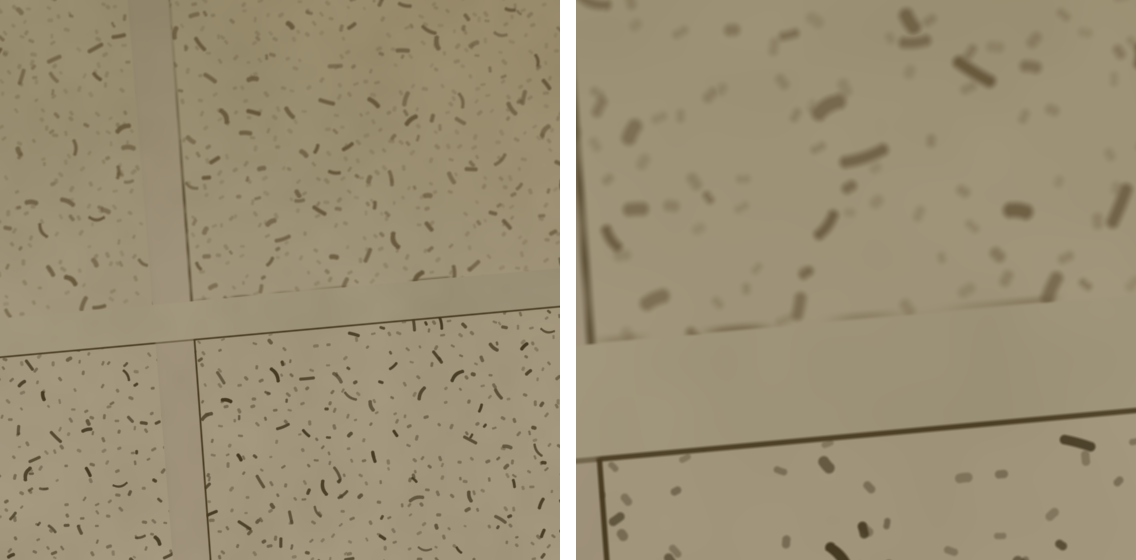
Left: the whole. Right: its middle third, enlarged.
Give the GLSL for this texture, as a Shadertoy shader.

```glsl
#define WORM_CELLS 15.0
#define DOT_CELLS 37.0
#define WORM_LENGTH 0.0105
#define WORM_RADIUS 0.0036
#define DOT_RADIUS 0.0030
#define FAR_BLUR 0.0030
#define NEAR_BLUR 0.0012
#define LINE_WIDTH 0.0016
#define MOTTLE 0.022

const vec3 PANEL_LOW = vec3(0.635, 0.590, 0.490);
const vec3 PANEL_HIGH = vec3(0.592, 0.548, 0.430);
const vec3 RAIL = vec3(0.620, 0.580, 0.475);
const vec3 PIT_FAR = vec3(0.385, 0.325, 0.215);
const vec3 PIT_NEAR = vec3(0.255, 0.210, 0.120);
const vec3 GROOVE = vec3(0.270, 0.220, 0.120);

vec3 hash3(vec2 p) {
    vec3 q = fract(vec3(p.xyx) * vec3(0.1031, 0.1030, 0.0973));
    q += dot(q, q.yxz + 33.33);
    return fract((q.xxy + q.yzz) * q.zyx);
}

float noise(vec2 p) {
    vec2 i = floor(p), f = fract(p);
    f = f * f * (3.0 - 2.0 * f);
    float low = mix(hash3(i).x, hash3(i + vec2(1, 0)).x, f.x);
    float high = mix(hash3(i + vec2(0, 1)).x, hash3(i + vec2(1, 1)).x, f.x);
    return mix(low, high, f.y);
}

float fill(float d, float blur) {
    return 1.0 - smoothstep(-blur, blur, d);
}

// Scattered bent capsules, one per cell, varying in size, angle and depth
float pits(vec2 p, float cells, float halfLen, float radius, float density, float blur, float seed) {
    vec2 home = floor(p * cells);
    float mask = 0.0;
    for (int j = -1; j <= 1; j++)
    for (int i = -1; i <= 1; i++) {
        vec2 cell = home + vec2(i, j);
        vec3 place = hash3(cell + seed);
        vec3 form = hash3(cell + seed + 71.7);
        if (place.z > density) continue;
        vec2 q = p - (cell + 0.08 + 0.84 * place.xy) / cells;
        float angle = form.x * 3.6 - 1.2;
        float c = cos(angle), s = sin(angle);
        q = vec2(c * q.x + s * q.y, c * q.y - s * q.x);
        float len = halfLen * mix(0.35, 1.15, form.y);
        q.y += (form.z - 0.5) * 60.0 * min(q.x * q.x, len * len);
        q.x -= clamp(q.x, -len, len);
        float d = length(q) - radius * mix(0.7, 1.15, form.z);
        mask = max(mask, fill(d, blur) * mix(0.6, 1.0, fract(form.y * 7.0)));
    }
    return mask;
}

void mainImage(out vec4 fragColor, in vec2 fragCoord) {
    vec2 uv = fragCoord / iResolution.xy;
    float px = 1.0 / iResolution.y;

    // Rail distances; the cross rail splits the far panels from the near ones
    float cross = uv.y - 0.3965 - 0.0905 * uv.x;
    float crossRail = abs(cross) - 0.0343;
    float far = step(0.0, cross);
    float rightEdge = uv.x - 0.302 - 0.073 * (1.0 - uv.y);
    float leftEdge = uv.x - 0.228 - 0.081 * (1.0 - uv.y);
    float downRail = max(-leftEdge, rightEdge);
    float blur = max(mix(NEAR_BLUR, FAR_BLUR, far), px);
    float edgeBlur = max(0.0012, px);

    // Panel shade
    vec3 col = mix(PANEL_LOW, PANEL_HIGH, smoothstep(0.25, 0.95, uv.y));
    col += vec3(0.004, -0.004, -0.008) * smoothstep(0.6, 1.3, uv.x + uv.y - 0.5);
    float mottle = noise(uv * 9.0) + 0.5 * noise(uv * 31.0) - 0.75;

    // Worm-like pits and pinholes
    vec2 p = vec2(uv.x + 0.07 * uv.y, uv.y - 0.09 * uv.x) + 2.0;
    float worms = pits(p, WORM_CELLS, WORM_LENGTH, WORM_RADIUS * mix(0.82, 1.1, far), 0.88, blur, 13.0);
    float dots = pits(p, DOT_CELLS, 0.0022, DOT_RADIUS * mix(0.85, 1.0, far), 0.72, blur, 41.0);
    float specks = pits(p, 22.0, 0.0030, DOT_RADIUS, 0.38, blur, 87.0);
    vec3 pitColor = mix(PIT_NEAR, PIT_FAR, far);
    col = mix(col, pitColor, dots * mix(0.50, 0.33, far));
    col = mix(col, pitColor, specks * mix(0.90, 0.62, far));
    col = mix(col, pitColor, worms * mix(1.0, 0.92, far));

    // Down rail with a groove on its right, soft far away and crisp nearby
    vec3 downColor = mix(RAIL + vec3(0.0, -0.012, 0.0), vec3(0.575, 0.530, 0.425), smoothstep(0.45, 1.0, uv.y));
    downColor *= 1.0 - 0.03 * fill(abs(leftEdge), 0.012);
    col = mix(col, downColor, fill(downRail, edgeBlur + 0.001 * far));
    float wear = mix(0.95, mix(0.75, 0.2, smoothstep(0.5, 1.0, uv.y)), far);
    wear *= mix(1.0, 0.6 + 0.6 * noise(uv * 45.0), far);
    float downGroove = fill(abs(rightEdge - 0.001) - LINE_WIDTH * (1.0 + 0.5 * far), edgeBlur + 0.0015 * far);
    col = mix(col, GROOVE, downGroove * wear);

    // Cross rail over it, with a lower groove and patchy dirt on the upper lip
    float dirt = smoothstep(0.35, 0.8, noise(uv * 28.0)) * smoothstep(0.30, 0.40, uv.x);
    col = mix(col, PIT_FAR, 0.55 * dirt * fill(abs(cross - 0.036) - 0.002, 0.003));
    vec3 crossColor = RAIL * mix(1.01, 0.965, smoothstep(0.3, 1.0, uv.x));
    col = mix(col, crossColor, fill(crossRail, edgeBlur));
    float crossGroove = fill(abs(cross + 0.0345) - LINE_WIDTH, edgeBlur);
    col = mix(col, GROOVE, crossGroove * mix(0.9, 0.5, fill(downRail, 0.003)));

    col += MOTTLE * mottle;
    fragColor = vec4(col, 1.0);
}
```
